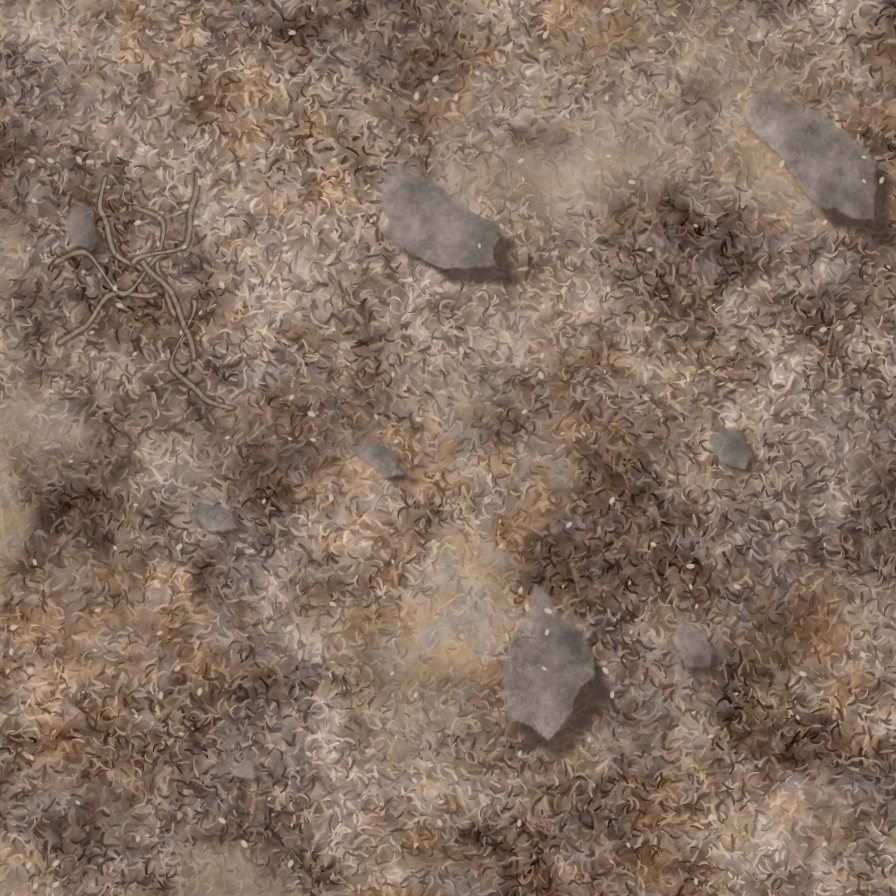
Write a Shadertoy shader that draws this texture.

```glsl
float hash(vec2 p) {
    vec3 q = fract(p.xyx * 0.1031);
    q += dot(q, q.yzx + 33.33);
    return fract((q.x + q.y) * q.z);
}

vec2 hash2(vec2 p) {
    return vec2(hash(p), hash(p + 57.3));
}

float noise(vec2 p) {
    vec2 i = floor(p), f = fract(p);
    f = f * f * (3.0 - 2.0 * f);
    return mix(mix(hash(i), hash(i + vec2(1, 0)), f.x),
               mix(hash(i + vec2(0, 1)), hash(i + 1.0), f.x), f.y);
}

float fbm(vec2 p) {
    float sum = 0.0, amp = 0.52;
    for (int i = 0; i < 5; i++) {
        sum += amp * noise(p);
        p = mat2(1.6, 1.2, -1.2, 1.6) * p + 7.1;
        amp *= 0.5;
    }
    return sum;
}

vec2 turn(vec2 p, float a) {
    return vec2(cos(a) * p.x + sin(a) * p.y, cos(a) * p.y - sin(a) * p.x);
}

// Lays one bent, tapered strand per cell over the given tone
float addFibres(float tone, vec2 p, float seed) {
    vec2 cell = floor(p);
    for (int k = 0; k < 9; k++) {
        vec2 id = cell + vec2(k % 3, k / 3) - 1.0;
        vec2 q = p - id - hash2(id + seed);
        vec2 shape = hash2(id + seed + 19.7);
        vec2 s = turn(q, 6.283 * shape.x);
        float along = min(s.x * s.x, 0.36);
        s.y += (shape.y - 0.5) * 2.6 * (along - 0.08);
        float halfLength = 0.2 + 0.32 * hash(id + seed + 5.1);
        float width = 0.17 - 0.25 * along;
        float d = length(vec2(max(abs(s.x) - halfLength, 0.0), s.y));
        float cover = 1.0 - smoothstep(width * 0.1, width, d);
        float shade = 2.4 * hash(id + seed + 83.0) - 1.2 + q.y;
        tone = mix(tone, shade, cover * 0.85);
    }
    return tone;
}

// Irregular six-sided outline
float stoneDistance(vec2 p, float size, float seed) {
    float d = -1.0;
    for (int k = 0; k < 6; k++) {
        vec2 h = hash2(vec2(k, seed));
        float a = 1.047 * (float(k) + 0.7 * h.x);
        d = max(d, dot(p, vec2(cos(a), sin(a))) - size * (0.6 + 0.5 * h.y));
    }
    return d;
}

void mainImage(out vec4 fragColor, in vec2 fragCoord) {
    vec2 uv = fragCoord / iResolution.y;
    vec2 warped = uv + 0.05 * (vec2(fbm(uv * 9.0), fbm(uv * 9.0 + 40.0)) - 0.5);

    // Broad patches of rust, damp soil and bare sand
    float rust = smoothstep(0.4, 0.66, fbm(warped * 6.0 + 17.0) + 0.14 * (0.5 - uv.y));
    float damp = smoothstep(0.47, 0.67, fbm(warped * 7.0 + 3.0));
    float sand = smoothstep(0.6, 0.76, fbm(warped * 3.5 + 31.0));
    sand = max(sand, smoothstep(0.05, 0.02, warped.x + 0.25 * abs(uv.y - 0.42)));
    vec3 col = vec3(0.575, 0.497, 0.443);
    col = mix(col, vec3(0.54, 0.435, 0.355), 0.7 * rust);
    col = mix(col, vec3(0.36, 0.29, 0.26), 0.65 * damp);
    col = mix(col, vec3(0.65, 0.57, 0.495), 0.75 * sand);
    col += 0.38 * (fbm(warped * 17.0 + 60.0) - 0.5) * (1.0 - 0.5 * sand);

    // Matted strands and crumbs
    float tone = 2.4 * (fbm(uv * 60.0) - 0.5);
    for (int i = 0; i < 7; i++) {
        float layer = float(i);
        vec2 p = turn(uv + 0.3 * (warped - uv), layer) * (32.0 + 6.0 * layer);
        tone = addFibres(tone, p, 31.7 * layer);
    }
    float contrast = (0.12 + 0.09 * noise(uv * 10.0)) * (1.0 - 0.6 * sand);
    col += contrast * vec3(1.0, 0.97, 0.9) * tone;
    float hue = 1.1 * (noise(uv * 48.0) - 0.45) * (0.4 + rust);
    col *= mix(vec3(1), vec3(1.05, 0.985, 0.88), hue);

    // Slate pieces with a shadow on the lower right
    float rough = 0.016 * (fbm(uv * 32.0) - 0.5);
    for (int i = 0; i < 9; i++) {
        float id = float(i);
        vec2 h = hash2(vec2(id, 71.0));
        vec2 place = (vec2(i % 3, i / 3) + 0.1 + 0.8 * hash2(vec2(id, 23.0))) / 3.0;
        float size = mix(0.014, 0.068, h.x * h.x);
        float angle = 1.2 + 1.8 * h.y;
        vec2 q = turn(uv - place, angle) * vec2(0.65, 1.15);
        vec2 drop = turn(vec2(0.22, -0.25) * size, angle);
        float d = stoneDistance(q, size, id) + rough;
        float shadow = smoothstep(0.006, -0.006, stoneDistance(q - drop, size, id) + rough);
        col = mix(col, vec3(0.25, 0.2, 0.17), 0.75 * shadow);
        float grain = fbm(uv * 28.0) - 0.5 + 0.5 * (fbm(uv * 110.0) - 0.5);
        vec3 slate = vec3(0.53, 0.485, 0.46) * (1.0 + 0.6 * grain + 0.07 * tone);
        slate *= 1.0 + 0.12 * clamp(q.y / size, -1.0, 1.0);
        col = mix(col, slate, (0.75 + 0.2 * h.y) * smoothstep(0.002, -0.002, d));
    }

    // Tangle of pale roots
    for (int i = 0; i < 7; i++) {
        float id = float(i);
        vec2 h = hash2(vec2(id, 9.0));
        vec2 q = turn(uv - vec2(0.13, 0.63) - 0.09 * h, 6.283 * hash(vec2(id, 44.0)));
        q.y += 0.07 * (noise(vec2(q.x * 22.0, id * 9.0)) - 0.5);
        float d = length(vec2(max(abs(q.x - 0.06) - 0.06, 0.0), q.y));
        col = mix(col, vec3(0.28, 0.22, 0.19), 0.6 * smoothstep(0.007, 0.003, d));
        col = mix(col, vec3(0.57, 0.5, 0.43) + 0.07 * tone, smoothstep(0.0035, 0.001, d));
    }

    // Bright flecks of grit
    vec2 g = uv * 42.0, cell = floor(g);
    vec2 f = turn(g - cell - 0.3 - 0.4 * hash2(cell), 6.283 * hash(cell + 8.0));
    float fleck = length(f * vec2(1.0, 1.7)) - 0.08 - 0.12 * hash(cell + 3.0);
    float present = step(0.88, hash(cell + 15.0));
    col = mix(col, vec3(0.8, 0.745, 0.67), 0.85 * present * smoothstep(0.07, -0.07, fleck));

    fragColor = vec4(clamp(col, 0.0, 1.0), 1.0);
}
```
